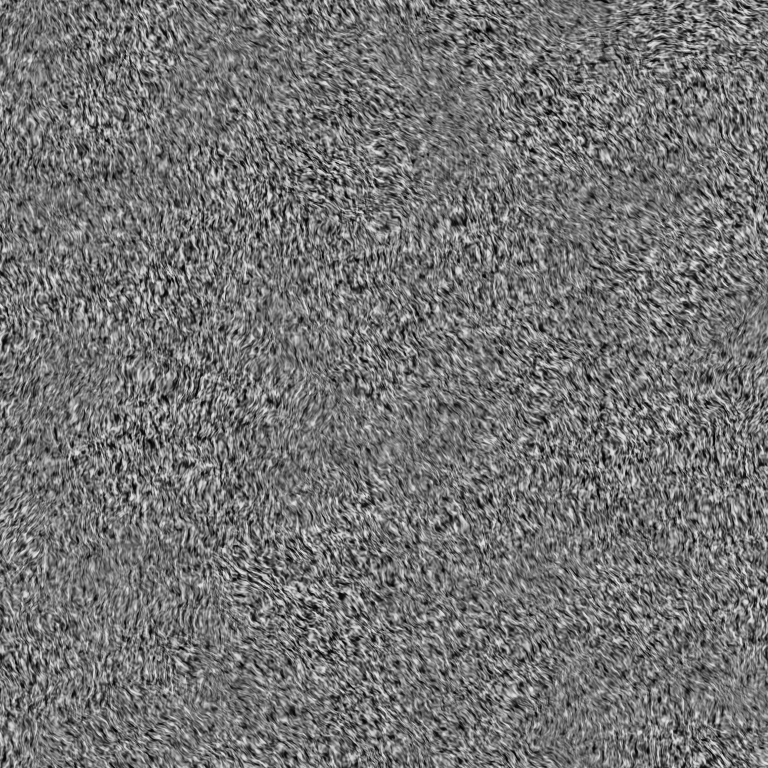
Reproduce this texture procedurally as a WebGL 2 fragment shader.

```glsl
#version 300 es
precision highp float;

uniform vec2 u_resolution;
out vec4 fragColor;

float hash(vec2 cell) {
    uvec2 k = uvec2(ivec2(cell)) * uvec2(1597u, 51749u);
    uint h = (k.x ^ (k.y >> 3u) ^ (k.y << 7u)) * 747796405u + 28411u;
    h = ((h >> ((h >> 28u) + 4u)) ^ h) * 277803737u;
    h = (h >> 15u) ^ h;
    return float(h & 65535u) / 65536.0;
}

float cornerSlope(vec2 cell, vec2 offset) {
    float a = 6.2832 * hash(cell);
    return dot(vec2(cos(a), sin(a)), offset);
}

float gradientNoise(vec2 p) {
    vec2 i = floor(p), f = p - i;
    vec2 u = f * f * f * (f * (f * 6.0 - 15.0) + 10.0);
    vec2 e = vec2(1.0, 0.0);
    float low = mix(cornerSlope(i, f), cornerSlope(i + e, f - e), u.x);
    float high = mix(cornerSlope(i + e.yx, f - e.yx), cornerSlope(i + 1.0, f - 1.0), u.x);
    return mix(low, high, u.y);
}

// Short fibres lying along the x axis: clumps, crisp strands, fine hairs
float fibres(vec2 p) {
    float clumps = gradientNoise(p * vec2(40.0, 95.0) + 17.0);
    float hairs = gradientNoise(p * vec2(190.0, 390.0) + 31.0);
    float strands = gradientNoise(p * vec2(80.0, 215.0)) + 0.2 * hairs;
    return 0.28 * clumps + strands * (0.45 + 3.6 * strands * strands) + 0.42 * hairs;
}

// Overlapping patches of pile, each combed its own way
float pile(vec2 p) {
    vec2 wander = vec2(gradientNoise(p * 9.0 + 7.0), gradientNoise(p * 9.0 + 53.0));
    vec2 grid = p * 6.0 + 0.9 * wander;
    vec2 base = floor(grid);
    vec2 blend = smoothstep(0.2, 0.8, grid - base);
    float total = 0.0, power = 0.0;
    for (int k = 0; k < 4; k++) {
        vec2 corner = vec2(k & 1, k >> 1);
        vec2 patchId = base + corner;
        vec2 side = mix(1.0 - blend, blend, corner);
        float weight = side.x * side.y;
        float angle = 1.7 + 0.09 * patchId.x
                    + 1.2 * gradientNoise(patchId * 0.37 + 11.3)
                    + 0.9 * (hash(patchId + 90.0) - 0.5);
        vec2 along = vec2(cos(angle), sin(angle));
        vec2 q = p - patchId / 6.0;
        q = vec2(dot(q, along), dot(q, vec2(-along.y, along.x)));
        total += weight * fibres(q + 3.0 * hash(patchId + 200.0));
        power += weight * weight;
    }
    // Seams stay softer than patch centres
    return total / pow(power, 0.25);
}

void main() {
    vec2 p = gl_FragCoord.xy / u_resolution.y;

    // Gentle curl of the strands, with small kinks
    vec2 curl = vec2(gradientNoise(p * 24.0), gradientNoise(p * 24.0 + 40.0));
    vec2 kink = vec2(gradientNoise(p * 90.0 + 3.0), gradientNoise(p * 90.0 + 66.0));
    float fur = pile(p + 0.008 * curl + 0.002 * kink);

    // Worn and dense areas
    float contrast = 2.15 * (1.0 + 0.8 * gradientNoise(p * 6.0 + 19.0));
    float mottle = 0.05 * gradientNoise(p * 11.0 + 71.0) + 0.05 * gradientNoise(p * 34.0 + 5.0);

    float tone = 0.453 + mottle + 0.42 * tanh(contrast * fur);
    fragColor = vec4(vec3(clamp(tone, 0.0, 1.0)), 1.0);
}
```
